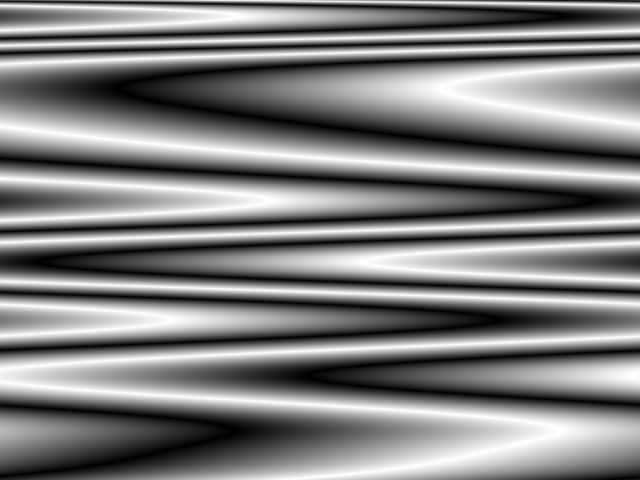
Reproduce this background procedurally as a Shadertoy shader.

```glsl
// Grey folded bands: a triangle wave runs across the canvas while its
// phase swings up and down with height, bending the bands into long wedges.
// The swing is one cosine whose strength and rate vary with depth.

#define CYCLES_ACROSS 0.985   // black-to-black cycles over the width
#define PHASE_CENTER 2.0      // mean phase offset of the swing
#define SWING 0.82            // swing strength in the upper part
#define SWING_GAIN 0.14       // extra strength around the middle
#define SWING_FADE 0.62       // strength lost toward the bottom
#define TOP_BOOST 0.80        // extra strength at the top
#define TOP_SHIFT 0.25        // phase lowered at the top
#define FOLD_RATE 7.5         // folds per canvas height
#define FOLD_CHIRP 1.6        // growth of that rate with depth
#define FOLD_SLIP 0.68        // stretch of the wide fold
#define FOLD_ANCHOR 0.417     // depth of the third fold
#define SUBSAMPLES 4          // vertical smoothing samples

const float PI = 3.14159265;

// Count of half swings from the top, at depth 0 (top) to 1 (bottom)
float foldCount(float depth) {
    float e = depth - FOLD_ANCHOR;
    float count = 3.0 + e * (FOLD_RATE + FOLD_CHIRP * e);
    count += FOLD_SLIP * (1.0 - smoothstep(0.16, 0.40, depth));
    count -= 0.22 * exp(-depth / 0.02);
    count -= 0.35 * smoothstep(0.9, 1.0, depth);
    return count;
}

// Sideways phase offset of the bands
float bandOffset(float depth) {
    float top = 1.0 - smoothstep(0.06, 0.17, depth);
    float strength = SWING + TOP_BOOST * top
        + SWING_GAIN * smoothstep(0.20, 0.55, depth)
        - SWING_FADE * smoothstep(0.50, 0.95, depth);
    return PHASE_CENTER - TOP_SHIFT * top + strength * cos(PI * foldCount(depth));
}

// Linear ramp from black at whole numbers to white halfway between
float triangleWave(float phase) {
    return 1.0 - abs(2.0 * fract(phase) - 1.0);
}

void mainImage(out vec4 fragColor, in vec2 fragCoord) {
    vec2 uv = fragCoord / iResolution.xy;

    // Average a few heights inside the pixel to smooth the creases
    float grey = 0.0;
    for (int i = 0; i < SUBSAMPLES; i++) {
        float shift = (float(i) + 0.5) / float(SUBSAMPLES) - 0.5;
        float depth = 1.0 - uv.y - shift / iResolution.y;
        grey += triangleWave(CYCLES_ACROSS * uv.x + bandOffset(depth));
    }
    fragColor = vec4(vec3(grey / float(SUBSAMPLES)), 1.0);
}
```
